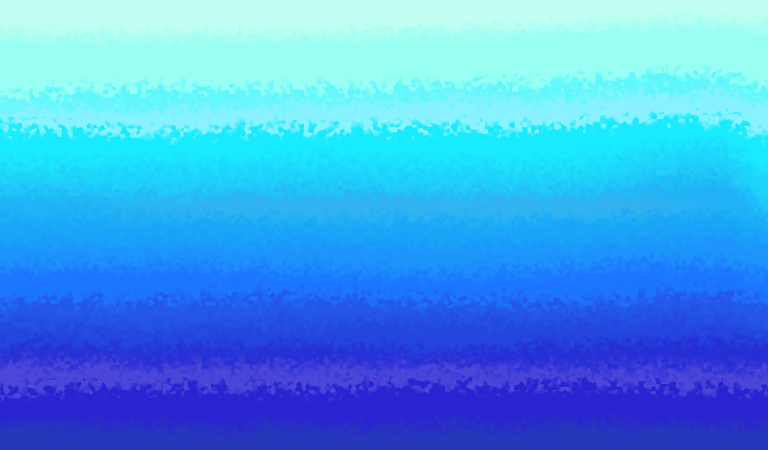
Reproduce this background procedurally as a WebGL 2 fragment shader.

```glsl
#version 300 es
precision highp float;
// Horizontal washes of paint, from pale mint at the top to deep indigo.
// Each wash is mixed over the last below a wavy edge, and speckled cells
// of grain push that edge up and down to give a dabbed, spongy border.
uniform vec2 u_resolution;
out vec4 fragColor;

float hash(vec2 p) {
  vec3 q = fract(vec3(p.xyx) * 0.1031);
  q += dot(q, q.yzx + 33.33);
  return fract((q.x + q.y) * q.z);
}

float noise(vec2 p) {
  vec2 i = floor(p), f = fract(p);
  f = f * f * (3.0 - 2.0 * f);
  return mix(mix(hash(i), hash(i + vec2(1, 0)), f.x),
             mix(hash(i + vec2(0, 1)), hash(i + vec2(1, 1)), f.x), f.y);
}

// Soft cells: each scattered point carries a random value from -1 to 1
float speckle(vec2 p) {
  vec2 cell = floor(p);
  float sum = 0.0, total = 0.0;
  for (int y = -1; y <= 1; y++)
    for (int x = -1; x <= 1; x++) {
      vec2 c = cell + vec2(x, y);
      vec2 away = c + vec2(hash(c + 17.0), hash(c + 71.0)) - p;
      float weight = exp(-9.0 * dot(away, away));
      sum += weight * (hash(c + 137.0) * 2.0 - 1.0);
      total += weight;
    }
  return sum / total;
}

// Lays a colour below an edge; depth runs from 0 at the top to 1
vec3 wash(vec3 under, vec3 tint, vec2 p, float grain, float edge,
          float softness, float roughness, float lift) {
  float wave = (noise(vec2(p.x * 5.0, edge * 40.0)) - 0.5) * 0.018
             + (noise(vec2(p.x * 17.0, edge * 90.0)) - 0.5) * 0.008;
  float right = smoothstep(0.68, 0.92, p.x) - 1.7 * smoothstep(0.93, 1.01, p.x);
  float depth = p.y + wave + grain * roughness + lift * right;
  return mix(under, tint, smoothstep(edge - softness, edge + softness, depth));
}

void main() {
  vec2 uv = gl_FragCoord.xy / u_resolution;
  vec2 p = vec2(uv.x, 1.0 - uv.y);
  vec2 q = gl_FragCoord.xy / u_resolution.y;
  float g = speckle(q * 105.0) + 0.35 * (noise(q * 45.0) - 0.5);

  // Pale mint and aqua
  vec3 col = vec3(0.76, 1.0, 0.95);
  float tilt = 0.025 * (0.5 - p.x);
  vec2 t = p - vec2(0.0, tilt);
  col = wash(col, vec3(0.60, 1.0, 0.95), t, g, 0.070, 0.030, 0.012, 0.010);
  col = wash(col, vec3(0.37, 0.97, 0.99), t, g, 0.197, 0.018, 0.022, 0.020);
  col = wash(col, vec3(0.54, 0.95, 1.0), t, g, 0.230, 0.022, 0.016, 0.015);

  // Bright cyan sinking into sky blue
  col = wash(col, vec3(0.10, 0.92, 1.0), p, g, 0.287, 0.014, 0.023, 0.022);
  col = wash(col, vec3(0.12, 0.82, 0.98), p, g, 0.372, 0.040, 0.018, 0.040);
  col = wash(col, vec3(0.12, 0.70, 0.97), p, g, 0.431, 0.035, 0.014, 0.045);

  // Faint grey-blue haze, strongest across the middle
  float haze = smoothstep(0.05, 0.32, p.x) * (1.0 - smoothstep(0.82, 0.98, p.x));
  float hazeY = (p.y - 0.458 + g * 0.016) / 0.024;
  col = mix(col, vec3(0.23, 0.70, 0.93), 0.75 * haze * exp(-hazeY * hazeY));

  // Azure to royal blue
  col = wash(col, vec3(0.10, 0.65, 0.97), p, g, 0.490, 0.025, 0.014, 0.015);
  col = wash(col, vec3(0.11, 0.58, 0.98), p, g, 0.540, 0.030, 0.014, 0.015);
  col = wash(col, vec3(0.11, 0.46, 1.0), p, g, 0.597, 0.030, 0.016, 0.018);
  col = wash(col, vec3(0.14, 0.34, 0.91), p, g, 0.665, 0.022, 0.020, 0.015);
  col = wash(col, vec3(0.14, 0.27, 0.87), p, g, 0.722, 0.030, 0.016, 0.012);
  col = wash(col, vec3(0.15, 0.18, 0.84), p, g, 0.768, 0.022, 0.016, 0.010);

  // Violet glow with a ragged lower edge, then indigo
  col = wash(col, vec3(0.30, 0.28, 0.85), p, g, 0.815, 0.030, 0.020, 0.0);
  col = wash(col, vec3(0.16, 0.14, 0.82), p, g, 0.858, 0.014, 0.023, 0.0);
  col = wash(col, vec3(0.15, 0.22, 0.73), p, g, 0.945, 0.030, 0.014, 0.0);

  fragColor = vec4(col, 1.0);
}
```
